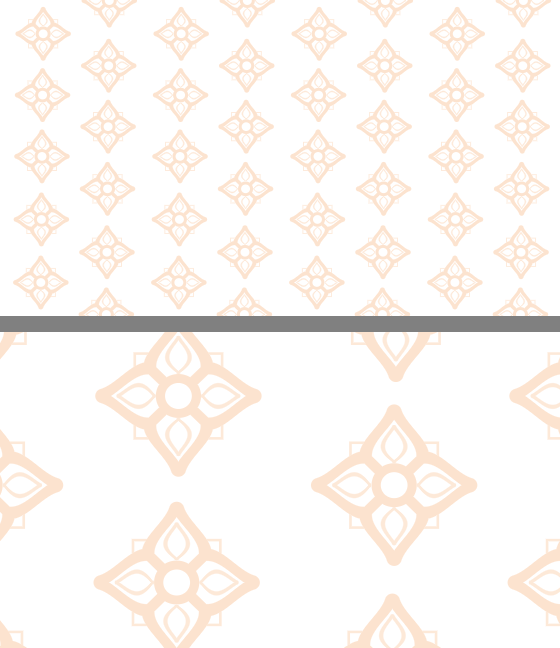
Top, the full canvas; bottom, a detail of the centre.
A WebGL 1 fragment shader for this pattern:

```glsl
precision mediump float;

uniform vec2 u_resolution;

float pixelSize;

float coverage(float d) {
  return clamp(0.5 - d / pixelSize, 0.0, 1.0);
}

// Four ogee petals around a ring, folded into one half petal: u along, v across
float flowerInk(vec2 p) {
  vec2 q = abs(p * vec2(1.0, 1.03));
  float u = max(q.x, q.y);
  float v = min(q.x, q.y);

  // Thick petal outline with a blunt tip
  float edge = max((v - u) * 0.7, (v - 13.0 * (1.0 - smoothstep(14.0, 38.0, u))) / 1.2);
  float outline = length(vec2(max(u - 35.5, 0.0), edge)) - 2.4;

  // Thin drop inside the petal
  float t = clamp((u - 11.0) / 16.5, 0.0, 1.0);
  float dropWidth = 5.0 * sin(3.1416 * t) * (1.35 - 0.7 * t);
  float beyond = max(max(11.0 - u, u - 27.5), 0.0);
  float drop = length(vec2(beyond, (v - dropWidth) / 1.3)) - 0.75;

  // Small square bracket in the notch between petals
  float bracket = abs(max(abs(u - 16.5), abs(v - 16.5)) - 3.4) - 0.6;
  bracket = max(bracket, -edge);

  // Central ring with an empty middle
  float r = length(q);
  float ring = abs(r - 8.2) - 2.1;
  outline = max(outline, 7.0 - r);

  float bold = coverage(min(outline, ring));
  float fine = 0.8 * coverage(min(drop, bracket));
  return max(bold, fine);
}

void main() {
  // Canvas is 432 units high, y measured downwards
  pixelSize = 432.0 / u_resolution.y;
  vec2 p = gl_FragCoord.xy * pixelSize;
  p.y = 432.0 - p.y;

  // Two interleaved sets of columns, the second half a row lower
  float ink = 0.0;
  for (int i = 0; i < 2; i++) {
    float odd = float(i);
    float row = floor((p.y - 45.0) / 85.0 - 0.5 * odd + 0.5) + 0.5 * odd;
    float column = floor((p.x - 58.5 - 90.0 * odd) / 188.7 + 0.5);

    // Rows lean slightly left and are unevenly spaced
    vec2 center = vec2(59.0 + 90.0 * odd + 188.7 * column - 0.8 * row,
                       45.0 + 85.0 * row + 1.5 * odd + 1.2 * cos(1.5708 * row));
    center.y -= 4.0 * step(row, -0.25);
    ink = max(ink, flowerInk(p - center));
  }

  vec3 peach = vec2(0.99, 0.89).xyy * vec3(1.0, 1.0, 0.91);
  gl_FragColor = vec4(mix(vec3(1.0), peach, ink), 1.0);
}
```
